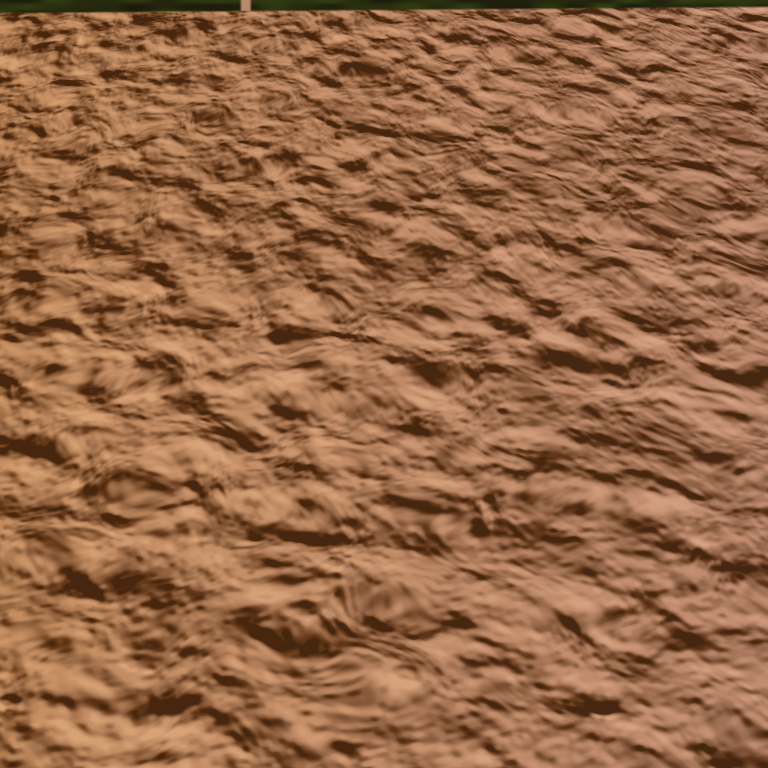
This texture is drawn by a WebGL 2 fragment shader. Its source:

```glsl
#version 300 es
precision highp float;

#define VANISH_Y 1.40      // height where the ground would converge
#define DUNE_FREQ vec2(15.0, 26.0)
#define SLANT 0.18         // ridges sink towards the right
#define WARP 0.55
#define OCTAVES 4
#define LIGHT_STEP vec2(0.04, 0.16)
#define CONTRAST 10.5
#define PIT_CELL 1.8
#define PIT_SHARE 0.55
#define HORIZON 0.983

uniform vec2 u_resolution;
out vec4 fragColor;

float hash(vec2 p) {
    vec3 q = fract(p.xyx * 0.1031);
    q += dot(q, q.yzx + 33.33);
    return fract((q.x + q.y) * q.z);
}

float noise(vec2 p) {
    vec2 cell = floor(p), f = fract(p);
    f = f * f * f * (f * (f * 6.0 - 15.0) + 10.0);
    float low = mix(hash(cell), hash(cell + vec2(1, 0)), f.x);
    float high = mix(hash(cell + vec2(0, 1)), hash(cell + vec2(1, 1)), f.x);
    return mix(low, high, f.y);
}

// Height of the wind-blown and trampled sand
float sandHeight(vec2 p, float gain) {
    mat2 turn = mat2(0.94, 0.34, -0.34, 0.94);
    float sum = 0.0, amp = 1.0;
    for (int i = 0; i < OCTAVES; i++) {
        sum += amp * noise(p);
        p = turn * p * 2.03 + vec2(17.3, 41.7);
        amp *= gain;
    }
    return sum;
}

// Depth of scattered oval footprints
float pitDepth(vec2 p) {
    vec2 base = floor(p / PIT_CELL);
    float depth = 0.0;
    for (int j = -1; j <= 1; j++)
    for (int i = -1; i <= 1; i++) {
        vec2 cell = base + vec2(i, j);
        vec2 jitter = vec2(hash(cell + 71.0), hash(cell + 133.0));
        vec2 center = (cell + 0.15 + 0.7 * jitter) * PIT_CELL;
        vec2 radius = mix(vec2(0.28, 0.26), vec2(0.52, 0.40), hash(cell + 207.0));
        float present = step(hash(cell + 311.0), PIT_SHARE);
        float bowl = 1.0 - smoothstep(0.4, 1.0, length((p - center) / radius));
        depth = max(depth, present * bowl);
    }
    return depth;
}

// Tone in standard deviations to sand colour
vec3 sandColor(float tone) {
    vec3 c = mix(vec3(0.27, 0.15, 0.06), vec3(0.38, 0.22, 0.10), smoothstep(-2.4, -1.4, tone));
    c = mix(c, vec3(0.51, 0.34, 0.22), clamp((tone + 1.4) / 0.8, 0.0, 1.0));
    c = mix(c, vec3(0.62, 0.44, 0.31), clamp((tone + 0.6) / 0.8, 0.0, 1.0));
    c = mix(c, vec3(0.75, 0.55, 0.41), clamp((tone - 0.2) / 0.95, 0.0, 1.0));
    return mix(c, vec3(0.83, 0.64, 0.49), smoothstep(1.15, 2.4, tone));
}

void main() {
    vec2 uv = gl_FragCoord.xy / u_resolution;

    // Ground coordinates: features shrink evenly with distance
    float nearness = max(VANISH_Y - uv.y, 0.05);
    vec2 ground = vec2((uv.x - 0.5) / nearness, -log(nearness)) * DUNE_FREQ + 60.0;
    ground.y += SLANT * (ground.x - 60.0);
    vec2 bend = vec2(noise(ground * 0.8 + 9.0), noise(ground * 0.8 + 87.0)) - 0.5;
    ground += WARP * bend;

    // Low sun from behind the far slopes
    float gain = mix(0.48, 0.40, uv.y);
    vec2 ahead = ground + LIGHT_STEP;
    float slope = sandHeight(ground, gain) - sandHeight(ahead, gain);
    float tone = CONTRAST * slope;
    tone -= 0.12 * (tone * tone - 1.0);

    // Footprints in the foreground, mostly on the left
    float trampled = smoothstep(0.65, 0.1, uv.y) * mix(1.0, 0.55, uv.x);
    float pit = pitDepth(ground);
    tone += trampled * (2.4 * (pitDepth(ahead) - pit) - 1.1 * pit);

    // Broad patches and distance
    tone += 0.7 * (noise(ground * 0.22 + 5.0) - 0.5) + mix(0.22, -0.22, uv.y);
    vec3 color = sandColor(tone);
    color *= mix(vec3(1.02, 1.0, 0.92), vec3(1.0, 0.99, 1.06), uv.x);

    // Strip of shaded grass beyond the sand
    float grassNoise = noise(uv * vec2(28.0, 110.0));
    vec3 grass = mix(vec3(0.10, 0.10, 0.04), vec3(0.20, 0.24, 0.07), grassNoise);
    float post = 1.0 - smoothstep(0.004, 0.009, abs(uv.x - 0.32));
    grass = mix(grass, vec3(0.72, 0.54, 0.42), post);
    float edge = HORIZON + 0.008 * uv.x;
    color = mix(color, grass, smoothstep(edge - 0.002, edge + 0.002, uv.y));

    fragColor = vec4(color, 1.0);
}
```
